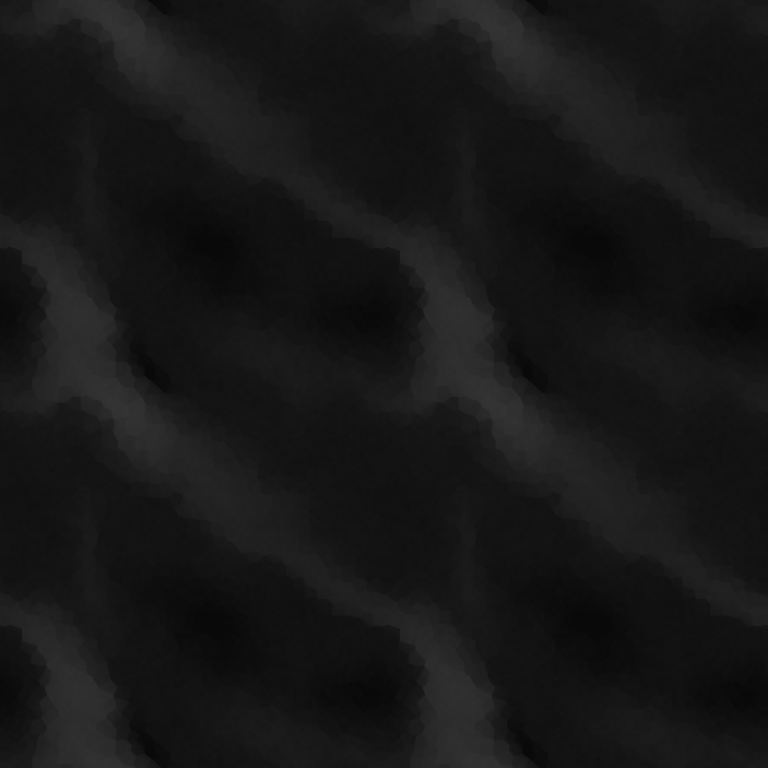
Reproduce this texture procedurally as a WebGL 2 fragment shader.

```glsl
#version 300 es
precision highp float;

uniform vec2 u_resolution;
out vec4 fragColor;

const float TAU = 6.2831853;

vec2 hash2(vec2 p) {
    vec3 q = fract(p.xyx * vec3(0.1031, 0.1030, 0.0973));
    q += dot(q, q.yzx + 33.33);
    return fract((q.xx + q.yz) * q.zy);
}

// Value noise that repeats every unit, with the given cells per unit
float tileNoise(vec2 p, float cells) {
    p *= cells;
    vec2 i = floor(p), f = fract(p);
    f = f * f * (3.0 - 2.0 * f);
    float a = hash2(mod(i, cells) + cells).x;
    float b = hash2(mod(i + vec2(1, 0), cells) + cells).x;
    float c = hash2(mod(i + vec2(0, 1), cells) + cells).x;
    float d = hash2(mod(i + 1.0, cells) + cells).x;
    return mix(mix(a, b, f.x), mix(c, d, f.x), f.y) - 0.5;
}

float fbm(vec2 p, float cells) {
    float sum = 0.0, gain = 1.0;
    for (int k = 0; k < 4; k++) {
        sum += gain * tileNoise(p, cells);
        cells *= 2.0;
        gain *= 0.5;
    }
    return sum;
}

// Pulls positions towards scattered points to form brushed facets
vec2 facet(vec2 p, float cells) {
    vec2 base = floor(p * cells), sum = vec2(0);
    float total = 0.0;
    for (int y = -1; y <= 1; y++) {
        for (int x = -1; x <= 1; x++) {
            vec2 cell = base + vec2(x, y);
            vec2 point = cell + hash2(mod(cell, cells));
            vec2 d = point - p * cells;
            float weight = exp(-16.0 * dot(d, d)) + 1e-9;
            sum += weight * point;
            total += weight;
        }
    }
    return sum / (total * cells);
}

// Soft rotated ellipse on the repeating tile
float blob(vec2 p, vec2 centre, vec2 radius, float angle) {
    vec2 d = fract(p - centre + 0.5) - 0.5;
    float c = cos(angle), s = sin(angle);
    d = vec2(c * d.x + s * d.y, c * d.y - s * d.x) / radius;
    return exp(-dot(d, d));
}

// Winding diagonal ridge with a crisp left edge and a soft right edge
float ridge(vec2 p) {
    float centre = 0.32 - 0.09 * cos(TAU * (p.y - 0.2)) + 0.03 * sin(2.0 * TAU * (p.y - 0.12));
    float width = 0.125 + 0.045 * cos(TAU * (p.y - 0.25));
    float d = (fract(p.x - p.y - centre + 0.5) - 0.5) / width;
    float profile = smoothstep(-1.35, -0.3, d) * (1.0 - smoothstep(0.0, 1.5, d));
    return profile * (0.073 + 0.025 * cos(TAU * (p.y - 0.95)));
}

float smoke(vec2 p) {
    p += 0.06 * vec2(fbm(p, 7.0), fbm(p + 0.37, 7.0));
    float tone = 0.078 + ridge(p);

    // Pale wisps
    tone += 0.035 * blob(p, vec2(0.35, 0.12), vec2(0.10, 0.05), 0.5);
    tone += 0.025 * blob(p, vec2(0.22, 0.80), vec2(0.12, 0.05), 1.2);
    tone += 0.050 * blob(p, vec2(0.12, 0.05), vec2(0.16, 0.06), 0.2);
    tone += 0.045 * blob(p, vec2(0.14, 0.94), vec2(0.14, 0.05), 1.7);
    tone += 0.030 * blob(p, vec2(0.74, 0.94), vec2(0.20, 0.08), 0.5);
    tone += 0.025 * blob(p, vec2(0.25, 0.50), vec2(0.15, 0.05), 1.5);

    // Dark hollows
    tone -= 0.035 * blob(p, vec2(0.55, 0.65), vec2(0.20, 0.07), 0.6);
    tone -= 0.035 * blob(p, vec2(0.96, 0.83), vec2(0.14, 0.09), 0.3);
    tone -= 0.045 * blob(p, vec2(0.41, 0.99), vec2(0.11, 0.035), 1.0);
    tone -= 0.020 * blob(p, vec2(0.05, 0.37), vec2(0.18, 0.12), 0.7);

    return tone + 0.020 * fbm(p, 5.0);
}

void main() {
    vec2 uv = gl_FragCoord.xy / u_resolution;
    vec2 tile = 2.032 * vec2(uv.x, 1.0 - uv.y);

    // Brushed facets softened by the smooth field
    float tone = mix(smoke(tile), smoke(facet(tile, 32.0)), 0.7);

    // Fine grain
    tone += 0.008 * tileNoise(tile, 110.0) + 0.006 * tileNoise(tile, 60.0);
    fragColor = vec4(vec3(clamp(tone, 0.035, 0.24)), 1.0);
}
```
